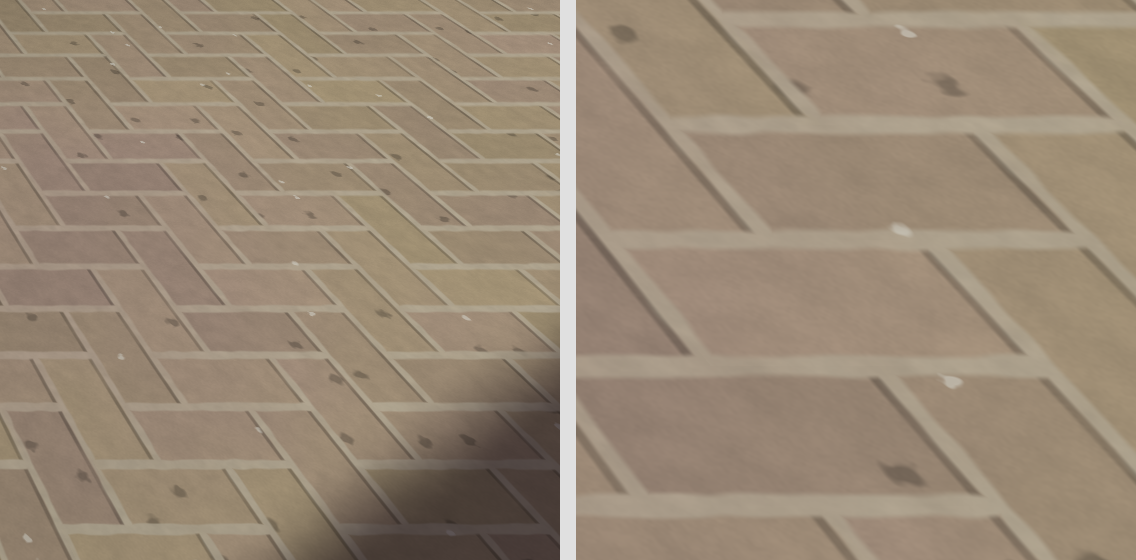
Left, the full canvas; right, a detail of the centre.
A three.js fragment shader for this texture:

```glsl
// Herringbone brick paving in perspective with pale joints and a soft corner shadow.
#define HORIZON 2.0469
#define DEPTH 1.8763
#define RECESSION 0.058
#define UNIT 0.1172
#define SKEW 0.0508
#define JOINT vec2(0.062, 0.078)
#define TAN_BRICK vec3(0.605, 0.545, 0.435)
#define PINK_BRICK vec3(0.590, 0.510, 0.458)
#define MORTAR vec3(0.675, 0.635, 0.555)
#define SHADOW_TINT vec3(0.47, 0.44, 0.48)

varying vec2 vUv;

float hash(vec2 p) {
  vec3 q = fract(vec3(p.xyx) * 0.1031);
  q += dot(q, q.yzx + 33.33);
  return fract((q.x + q.y) * q.z);
}

float noise(vec2 p) {
  vec2 i = floor(p), f = fract(p);
  f = f * f * (3.0 - 2.0 * f);
  return mix(mix(hash(i), hash(i + vec2(1.0, 0.0)), f.x),
             mix(hash(i + vec2(0.0, 1.0)), hash(i + 1.0), f.x), f.y);
}

float fbm(vec2 p) {
  float sum = 0.0, amp = 0.5;
  for (int i = 0; i < 4; i++) {
    sum += amp * noise(p);
    p = p * 2.03 + 17.1;
    amp *= 0.5;
  }
  return sum;
}

// Canvas point to floor coordinates, one unit per brick width; z is the depth scale.
vec3 toFloor(vec2 p) {
  float w = DEPTH / (HORIZON - p.y);
  float v = (w - 1.0) / RECESSION;
  return vec3((p.x * w - 0.1693 + SKEW * v) / UNIT, v, w);
}

// Position inside the current brick (xy) and its size (zw).
vec4 herringbone(vec2 g) {
  float row = floor(g.y), y = g.y - row;
  float s = mod(g.x - row - 1.0, 4.0);
  if (s < 2.0) return vec4(s, y, 2.0, 1.0);
  if (s < 3.0) return vec4(s - 2.0, y + 1.0, 1.0, 2.0);
  return vec4(s - 3.0, y, 1.0, 2.0);
}

// Sparse round marks, one candidate per cell.
float specks(vec2 g, float chance, float radius) {
  vec2 cell = floor(g);
  vec2 center = 0.3 + 0.4 * vec2(hash(cell + 3.7), hash(cell + 8.2));
  float d = length(fract(g) - center) + 0.12 * (noise(g * 9.0) - 0.5);
  return step(hash(cell + 51.0), chance) * (1.0 - smoothstep(radius * 0.4, radius, d));
}

void main() {
  vec3 ground = toFloor(vUv);
  vec2 g = ground.xy;
  float w = ground.z;

  // Brick layout with slightly uneven edges
  vec4 brick = herringbone(g);
  vec2 id = floor(g - brick.xy + 0.5) + 80.0;
  vec2 edge = min(brick.xy, brick.zw - brick.xy);
  edge += 0.035 * (vec2(noise(g * 5.0 + 40.0), noise(g * 5.0 + 90.0)) - 0.5);
  vec2 soft = vec2(0.024 * w, 0.022 * w * w);
  vec2 cover = 1.0 - smoothstep(JOINT - soft, JOINT + soft, edge);
  float joint = max(cover.x, cover.y);

  // Clay tone: pinker at the left, tan toward the far right
  float broad = fbm(vUv * 3.0 + 4.0);
  float left = 1.0 - smoothstep(0.05, 0.75, vUv.x);
  float middle = 1.0 - smoothstep(0.12, 0.42, abs(vUv.y - 0.5));
  float pink = 0.65 * hash(id) + 0.5 * left * middle + 0.7 * (broad - 0.45);
  vec3 color = mix(TAN_BRICK, PINK_BRICK, clamp(pink, 0.0, 1.0));
  color *= 0.965 + 0.075 * hash(id + 19.0);

  // Fine grain, mottling and stains
  float grain = fbm(g * 5.0 + id * 3.1);
  color *= 0.95 + 0.1 * grain;
  color *= 0.985 + 0.03 * noise(g * 38.0);
  color *= 1.0 - 0.22 * specks(g * 1.6 + 30.0, 0.14, 0.2);

  // Sandy mortar, tinted like the clay nearby
  vec3 mortar = mix(MORTAR, MORTAR * vec3(0.99, 0.95, 0.97), left * middle);
  mortar *= 0.94 + 0.1 * fbm(g * 8.0 + 60.0);
  color = mix(color, mortar, joint * (0.78 + 0.22 * noise(g * 3.0)));

  // Narrow shade along one side of the long slanted joints
  float side = brick.z - brick.x - JOINT.x - 0.025;
  float crease = 1.0 - smoothstep(0.012, 0.03 + 0.018 * w, abs(side));
  color *= 1.0 - 0.24 * crease * (1.0 - cover.y) * (0.5 + 0.5 * noise(g * 2.0));

  // Pale chips
  color = mix(color, vec3(0.78, 0.77, 0.73), 0.65 * specks(g * 2.3, 0.03, 0.16));

  // Overall light and the soft shadow at the lower right
  color *= 0.965 + 0.06 * smoothstep(0.0, 0.7, vUv.x + 0.5 * vUv.y - 0.2);
  color *= 1.0 - 0.06 * smoothstep(0.75, 1.0, vUv.y) * (1.0 - vUv.x);
  float inside = dot(vUv - vec2(1.0, 0.427), vec2(0.608, -0.793));
  inside += 0.05 * (noise(vUv * 6.0) - 0.5);
  color *= mix(vec3(1.0), SHADOW_TINT, smoothstep(-0.05, 0.14, inside));

  gl_FragColor = vec4(color, 1.0);
}
```
